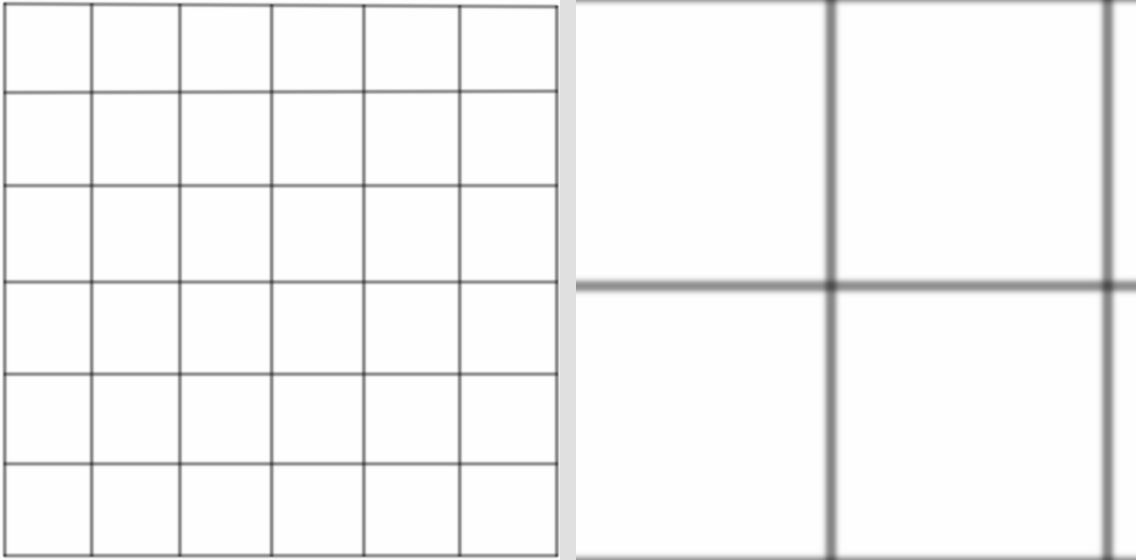
Left: the whole. Right: its middle third, enlarged.
Write a WebGL 1 fragment shader that draws this pattern.

```glsl
precision highp float;
// A six by six grid of soft grey lines, slightly uneven, on a white ground.

uniform vec2 u_resolution;

#define CELLS 6
#define LINE_RADIUS 0.0037
#define EDGE_FALLOFF 2.5
#define COLUMN_INK 0.46
#define ROW_INK 0.43
#define PAPER vec3(0.996)
#define INK_TINT vec3(1.0, 1.01, 1.0)
#define TOP_TILT -0.0052
#define UPPER_ROW_TILT 0.0025

const float PI = 3.14159265;

// Columns widen gradually from left to right.
float columnX(float i) {
  float t = PI * i / float(CELLS);
  return 0.0085 + 0.1529 * i + 0.0019 * i * i + 0.0008 * sin(5.0 * t);
}

// Rows drift around even spacing; the top two lines lean a little.
float rowY(float i, float x) {
  float t = PI * i / float(CELLS);
  float drift = 0.0012 * sin(t) - 0.0052 * sin(2.0 * t) + 0.004 * sin(3.0 * t);
  float last = float(CELLS);
  float tilt = step(last - 0.5, i) * TOP_TILT
             + step(last - 1.5, i) * step(i, last - 0.5) * UPPER_ROW_TILT;
  return 0.0078 + 0.1638 * i + drift + tilt * (x - 0.5);
}

// Blurred stroke profile, never narrower than a pixel.
float stroke(float distanceToLine, float pixel) {
  float radius = max(LINE_RADIUS, pixel);
  return exp(-pow(abs(distanceToLine) / radius, EDGE_FALLOFF));
}

// One between low and high, with soft ends.
float span(float v, float low, float high, float soft) {
  return smoothstep(low - soft, low, v) * (1.0 - smoothstep(high, high + soft, v));
}

void main() {
  vec2 uv = gl_FragCoord.xy / u_resolution;
  float pixel = 1.0 / min(u_resolution.x, u_resolution.y);
  float soft = max(LINE_RADIUS, pixel);

  float columns = 0.0;
  float rows = 0.0;
  for (int k = 0; k <= CELLS; k++) {
    float i = float(k);
    columns = max(columns, stroke(uv.x - columnX(i), pixel));
    rows = max(rows, stroke(uv.y - rowY(i, uv.x), pixel));
  }

  // Trim both sets of lines to the outer frame.
  float last = float(CELLS);
  columns *= span(uv.y, rowY(0.0, uv.x), rowY(last, uv.x), soft);
  rows *= span(uv.x, columnX(0.0), columnX(last), soft);

  // Translucent strokes darken where they cross.
  vec3 columnTone = 1.0 - COLUMN_INK * columns * INK_TINT;
  vec3 rowTone = 1.0 - ROW_INK * rows * INK_TINT;
  gl_FragColor = vec4(PAPER * columnTone * rowTone, 1.0);
}
```
